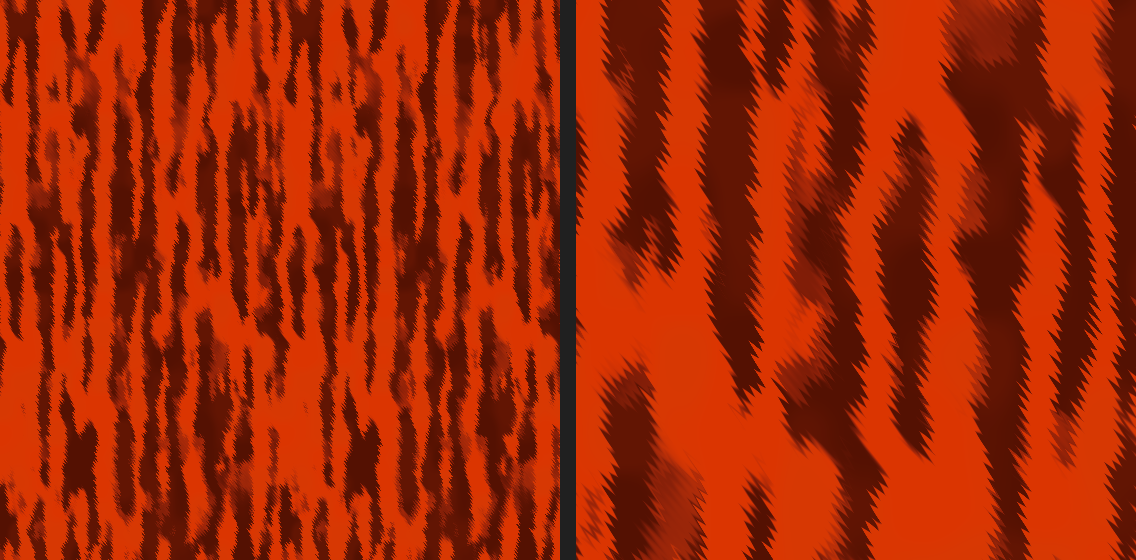
Left: the whole. Right: its middle third, enlarged.
This texture is drawn by a Shadertoy shader. Its source:

```glsl
// Bark-like vertical streaks of bright orange over dark brown, repeating sideways.
// Wavy stripes and stretched value noise are thresholded into streaks; fine
// diagonal strokes shift the sample point so that every edge looks hatched.

const float TILE_WIDTH = 0.505;

float hash(vec2 p) {
    return fract(sin(dot(p, vec2(127.1, 311.7))) * 43758.5453);
}

// Value noise whose columns wrap after the given number of cells
float wrapNoise(vec2 p, float columns) {
    vec2 cell = floor(p);
    vec2 f = fract(p);
    f = f * f * (3.0 - 2.0 * f);
    float left = mod(cell.x, columns);
    float right = mod(cell.x + 1.0, columns);
    float low = mix(hash(vec2(left, cell.y)), hash(vec2(right, cell.y)), f.x);
    float high = mix(hash(vec2(left, cell.y + 1.0)), hash(vec2(right, cell.y + 1.0)), f.x);
    return mix(low, high, f.y);
}

// Noise layer with a given number of cells per tile across and per canvas up
float layer(vec2 p, vec2 cells, float seed) {
    return wrapNoise(vec2(p.x / TILE_WIDTH, p.y) * cells + vec2(0.0, seed), cells.x);
}

// Shift along short diagonal strokes: a regular zigzag plus random reach
vec2 hatchShift(vec2 p) {
    vec2 strokeDir = vec2(0.65, -0.76);
    float across = dot(p, vec2(0.76, 0.65)) * 237.0;
    float along = dot(p, strokeDir) * 45.0;
    float zigzag = abs(fract(across) - 0.5) * 4.0 - 1.0;
    float reach = wrapNoise(vec2(across, along + 61.0), 1024.0) - 0.5;
    return strokeDir * (0.0045 * zigzag + 0.012 * reach);
}

// Height of the bark around zero: stripes, streaks, islands and crumbs
float barkHeight(vec2 p) {
    p.x += 0.010 * (layer(p, vec2(12.0, 18.0), 7.0) - 0.5);
    float phase = 6.28318 * 10.0 * p.x / TILE_WIDTH + 4.5 * layer(p, vec2(9.0, 2.5), 13.0);
    return 0.13 * sin(phase)
         + 0.48 * (layer(p, vec2(35.0, 6.0), 29.0) - 0.5)
         + 0.40 * (layer(p, vec2(36.0, 19.0), 83.0) - 0.5)
         + 0.06 * (layer(p, vec2(60.0, 55.0), 151.0) - 0.5);
}

void mainImage(out vec4 fragColor, in vec2 fragCoord) {
    vec2 uv = fragCoord / iResolution.xy;
    vec2 p = uv + hatchShift(uv);

    // Crisp streaks
    float height = barkHeight(p) + 0.025;
    float orangeAmount = smoothstep(-0.035, 0.035, height);

    // Translucent patches of half tone that cling to the streaks
    float patchNoise = layer(p, vec2(14.0, 20.0), 47.0);
    float patchShape = smoothstep(0.63, 0.7, patchNoise) * smoothstep(-0.16, -0.1, height);
    float patchTone = 0.15 + 0.6 * layer(p, vec2(30.0, 34.0), 211.0);
    orangeAmount = mix(orangeAmount, max(orangeAmount * 0.9, patchTone),
                       patchShape * smoothstep(0.07, 0.02, height));

    // Faint tone changes inside each colour
    float tone = smoothstep(0.3, 0.7, layer(uv, vec2(14.0, 22.0), 97.0));
    vec3 brown = mix(vec3(0.33, 0.067, 0.008), vec3(0.385, 0.082, 0.012), tone);
    vec3 orange = mix(vec3(0.86, 0.208, 0.005), vec3(0.845, 0.22, 0.012), tone);
    vec3 color = mix(brown, orange, orangeAmount);

    // Redder, dustier half tones
    color.b += 0.1 * orangeAmount * (1.0 - orangeAmount);
    fragColor = vec4(color, 1.0);
}
```
